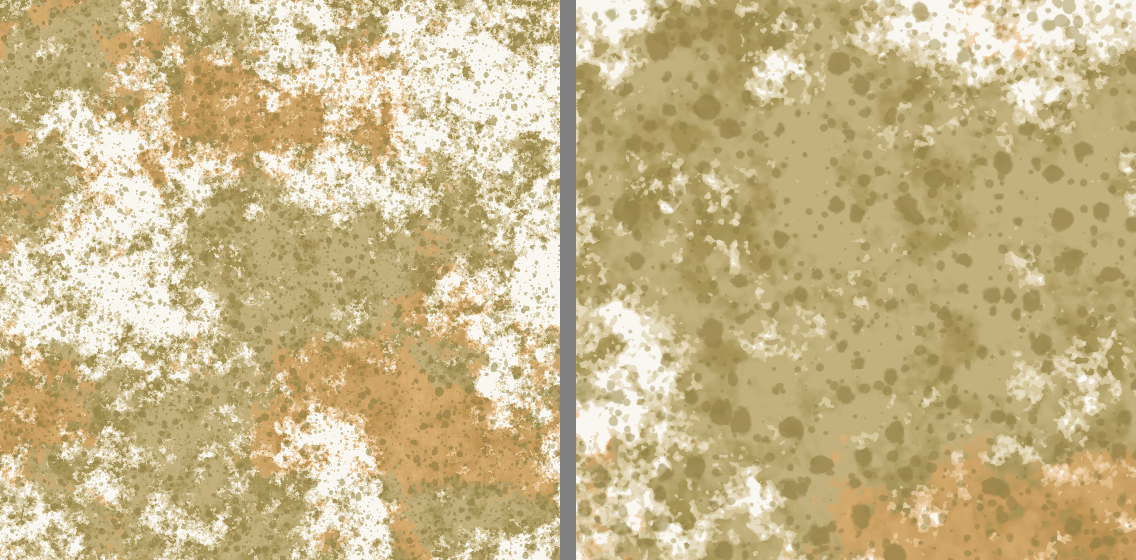
Left: the whole. Right: its middle third, enlarged.
Write a WebGL 2 fragment shader that draws this texture.

```glsl
#version 300 es
precision highp float;

uniform vec2 u_resolution;
out vec4 fragColor;

// Palette
const vec3 OLIVE_DARK  = vec3(0.65, 0.58, 0.34);
const vec3 OLIVE_LIGHT = vec3(0.76, 0.69, 0.49);
const vec3 OCHRE       = vec3(0.80, 0.61, 0.36);
const vec3 SAND        = vec3(0.84, 0.78, 0.61);
const vec3 CREAM       = vec3(0.90, 0.86, 0.75);
const vec3 CHALK       = vec3(0.98, 0.97, 0.94);
const vec3 SPECK       = vec3(0.56, 0.49, 0.26);
const vec3 PEACH_TINT  = vec3(1.06, 0.95, 0.87);

// Feature sizes, in cells per canvas
const float COVER_SCALE  = 5.0;
const float OCHRE_SCALE  = 4.5;
const float FLAKE_SCALE  = 26.0;
const float MOTTLE_SCALE = 32.0;
const float SPECK_SCALE  = 58.0;

// Balance of broad patches against small flakes
const float COVER_WEIGHT = 0.78;
const float FLAKE_WEIGHT = 0.66;
const float OCHRE_LEVEL  = 0.55;
const float SPECK_ALPHA  = 0.65;
const float NOISE_SPREAD = 0.2;

vec3 hash3(vec2 cell) {
    vec3 q = fract(cell.xyx * vec3(0.1031, 0.1030, 0.0973));
    q += dot(q, q.yxz + 33.33);
    return fract((q.xxy + q.yzz) * q.zyx);
}

// Smooth cellular noise: random levels blended around scattered points
float cellNoise(vec2 p) {
    vec2 cell = floor(p);
    float total = 0.0;
    float weights = 0.001;
    for (int y = -1; y <= 1; y++) {
        for (int x = -1; x <= 1; x++) {
            vec2 id = cell + vec2(x, y);
            vec3 h = hash3(id);
            vec2 d = id + h.xy - p;
            float w = max(1.0 - dot(d, d), 0.0);
            w *= w * w;
            total += w * (h.z - 0.5);
            weights += w;
        }
    }
    return total / weights;
}

// Layered cellular noise with zero mean and roughly unit deviation
float layers(vec2 p, int count, float gain) {
    const mat2 TURN = mat2(1.6, 1.2, -1.2, 1.6);
    float sum = 0.0;
    float power = 0.0;
    float amp = 1.0;
    for (int i = 0; i < count; i++) {
        sum += amp * cellNoise(p);
        power += amp * amp;
        amp *= gain;
        p = TURN * p + 17.3;
    }
    return sum / (sqrt(power) * NOISE_SPREAD);
}

// Scattered spots of random size with ragged outlines
float specks(vec2 p, float rough) {
    vec2 cell = floor(p);
    float mask = 0.0;
    for (int y = -1; y <= 1; y++) {
        for (int x = -1; x <= 1; x++) {
            vec2 id = cell + vec2(x, y);
            vec3 h = hash3(id + 71.0);
            vec2 d = id + h.xy - p;
            d.y *= 0.75 + 0.5 * h.x;
            float radius = 0.46 * h.z * h.z;
            float dist = length(d) + 0.06 * rough;
            mask = max(mask, 1.0 - smoothstep(radius - 0.14, radius, dist));
        }
    }
    return mask;
}

void main() {
    vec2 uv = gl_FragCoord.xy / min(u_resolution.x, u_resolution.y);

    // Broad patches and fine breakup
    float cover  = layers(uv * COVER_SCALE + 13.7, 4, 0.55);
    float ochre  = layers(uv * vec2(0.85, 1.15) * OCHRE_SCALE + 47.2, 3, 0.5);
    float flake  = layers(uv * FLAKE_SCALE + 5.1, 5, 0.85);
    float mottle = layers(uv * MOTTLE_SCALE + 91.4, 4, 0.8);

    // Stained ground, paler where it lies bare
    float shade = mottle * 0.6 - cover * 0.45;
    vec3 ground = mix(OLIVE_DARK, OLIVE_LIGHT, smoothstep(-1.2, 1.0, shade));
    float stain = smoothstep(0.0, 0.6, ochre + 0.4 * mottle - OCHRE_LEVEL);
    vec3 color = mix(ground, OCHRE + 0.03 * shade, stain * 0.8);

    // Flaking layers, from thin sand to solid chalk
    float coat = COVER_WEIGHT * cover + FLAKE_WEIGHT * flake;
    vec3 tint = mix(vec3(1.0), PEACH_TINT, stain * 0.8);
    color = mix(color, SAND * tint, smoothstep(0.08, 0.34, coat));
    color = mix(color, CREAM * tint, smoothstep(0.5, 0.82, coat));
    color = mix(color, CHALK, smoothstep(1.02, 1.32, coat));

    // Dark specks in two sizes
    float spots = specks(uv * SPECK_SCALE, flake);
    spots = max(spots, 0.8 * specks(uv * SPECK_SCALE * 2.1 + 29.0, mottle));
    vec3 spotColor = mix(SPECK, OLIVE_DARK, smoothstep(0.0, 1.0, coat));
    color = mix(color, spotColor, spots * SPECK_ALPHA);

    fragColor = vec4(clamp(color, 0.0, 1.0), 1.0);
}
```
